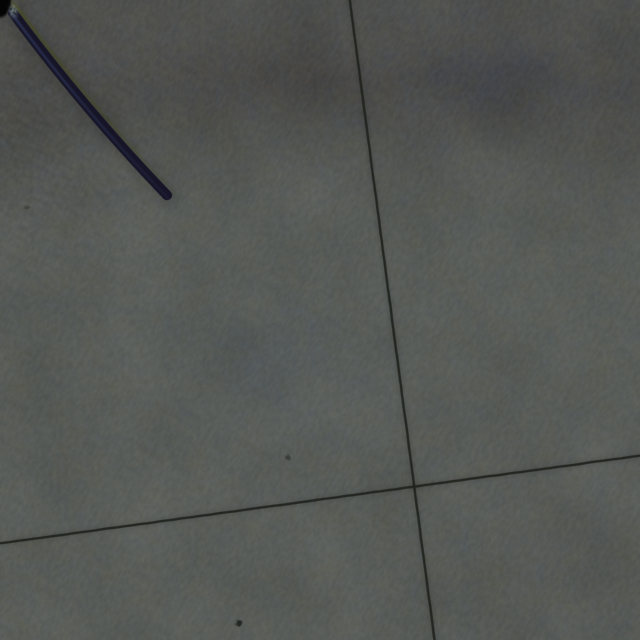
Write a WebGL 1 fragment shader that draws this texture.

```glsl
precision highp float;
// Dim grey stone paving split by two thin crossing joints, with a dark
// slightly bowed rod in the upper left. Segment distances give the shapes;
// gradient noise gives the stains, colour drift and slanted surface grain.

uniform vec2 u_resolution;

#define STONE vec3(0.347, 0.361, 0.345)
#define SHADE vec3(0.275, 0.272, 0.267)
#define JOINT_COLOR vec3(0.125, 0.135, 0.115)
#define ROD_COLOR vec3(0.085, 0.08, 0.15)
#define ROD_SHEEN vec3(0.16, 0.18, 0.30)
#define ROD_FRINGE vec3(0.30, 0.32, 0.13)
#define JOINT_HALF_WIDTH 0.0019
#define ROD_RADIUS 0.0078
#define ROD_BOW 0.006
#define STAIN_AMOUNT 0.028
#define GRAIN_AMOUNT 0.024
#define TINT_AMOUNT 0.014

vec2 randomGradient(vec2 cell) {
  float h = fract(sin(dot(cell, vec2(127.1, 311.7))) * 43758.5);
  return vec2(cos(h * 6.2832), sin(h * 6.2832));
}

float gradientNoise(vec2 p) {
  vec2 i = floor(p), f = fract(p);
  vec2 w = f * f * f * (f * (f * 6.0 - 15.0) + 10.0);
  vec2 e = vec2(1.0, 0.0);
  float a = dot(randomGradient(i), f);
  float b = dot(randomGradient(i + e), f - e);
  float c = dot(randomGradient(i + e.yx), f - e.yx);
  float d = dot(randomGradient(i + 1.0), f - 1.0);
  return mix(mix(a, b, w.x), mix(c, d, w.x), w.y);
}

float fractalNoise(vec2 p) {
  float sum = 0.0, amplitude = 1.0;
  for (int i = 0; i < 4; i++) {
    sum += amplitude * gradientNoise(p);
    p = mat2(1.6, 1.2, -1.2, 1.6) * p + 7.3;
    amplitude *= 0.55;
  }
  return sum;
}

// Soft elliptical patch, 1 at its centre
float patchAt(vec2 p, vec2 center, vec2 radius) {
  vec2 d = (p - center) / radius;
  return exp(-dot(d, d));
}

// Position along a segment (x, clamped) and signed side offset (y)
vec2 segmentCoords(vec2 p, vec2 a, vec2 b) {
  vec2 ab = b - a, ap = p - a;
  return vec2(clamp(dot(ap, ab) / dot(ab, ab), 0.0, 1.0),
              (ab.x * ap.y - ab.y * ap.x) / length(ab));
}

float coverage(float dist, float blur) {
  return 1.0 - smoothstep(-blur, blur, dist);
}

vec3 stoneColor(vec2 p) {
  // Broad shadow across the top, with bluish and brownish patches
  float shade = 0.50 * smoothstep(0.62, 0.95, p.y);
  shade += 0.42 * patchAt(p, vec2(0.42, 0.875), vec2(0.24, 0.07));
  shade += 0.40 * patchAt(p, vec2(0.78, 0.87), vec2(0.20, 0.09));
  shade += 0.30 * patchAt(p, vec2(0.0, 0.82), vec2(0.17, 0.20));
  shade += 0.25 * patchAt(p, vec2(1.0, 0.76), vec2(0.14, 0.10));
  shade += 0.16 * patchAt(p, vec2(0.42, 0.43), vec2(0.09, 0.07));
  shade += 0.16 * patchAt(p, vec2(0.88, 0.12), vec2(0.18, 0.15));
  vec3 color = mix(STONE, SHADE, min(shade, 1.0));
  float blue = patchAt(p, vec2(0.77, 0.88), vec2(0.12, 0.06))
             + 0.8 * patchAt(p, vec2(0.43, 0.43), vec2(0.14, 0.10));
  color += blue * vec3(-0.010, -0.002, 0.014);

  // Stains, colour drift and fine slanted relief
  color += STAIN_AMOUNT * fractalNoise(p * 7.0 + 3.0);
  float tint = gradientNoise(p * 24.0 + 11.0) + gradientNoise(p * 75.0);
  color += TINT_AMOUNT * tint * vec2(1.0, -1.0).xxy * vec3(0.7, 0.2, 1.0);
  vec2 slanted = mat2(0.88, 0.48, -0.48, 0.88) * p;
  float grain = gradientNoise(slanted * vec2(150.0, 85.0))
              + 0.6 * gradientNoise(slanted * vec2(260.0, 170.0) + 5.0);
  float ripple = gradientNoise(slanted * vec2(45.0, 130.0) + 19.0);
  grain += ripple * patchAt(p, vec2(0.03, 0.75), vec2(0.25, 0.22));
  return color + GRAIN_AMOUNT * grain;
}

void addJoint(inout vec3 color, vec2 p, vec2 a, vec2 b, float blur) {
  float side = segmentCoords(p, a, b).y;
  float wobble = 0.0006 * gradientNoise(p * 45.0);
  float dist = abs(side + wobble);
  color *= 1.0 - 0.10 * exp(-dist * dist / 0.00004);
  color = mix(color, JOINT_COLOR, 0.92 * coverage(dist - JOINT_HALF_WIDTH, blur));
}

void addSpeck(inout vec3 color, vec2 p, vec2 center, float radius, float strength) {
  float dist = length(p - center) + 0.003 * gradientNoise(p * 150.0);
  color = mix(color, vec3(0.10, 0.11, 0.10), strength * coverage(dist - radius, 0.0025));
}

void addRod(inout vec3 color, vec2 p, float blur) {
  vec2 a = vec2(0.020, 0.980), b = vec2(0.261, 0.695);
  float t = segmentCoords(p, a, b).x;
  vec2 along = normalize(b - a), normal = vec2(-along.y, along.x);
  vec2 offset = p - mix(a, b, t) + normal * ROD_BOW * 4.0 * t * (1.0 - t);
  float side = dot(offset, normal), dist = length(offset);
  float fringe = exp(-pow((side - 0.010) / 0.004, 2.0)) * coverage(dist - 0.018, 0.006);
  color = mix(color, ROD_FRINGE, 0.65 * fringe * (1.0 - 0.8 * t));
  color *= 1.0 - 0.14 * exp(-dist * dist / 0.0004);
  float sheen = exp(-pow((side + 0.002) / 0.0024, 2.0)) * (1.0 - 0.75 * t);
  vec3 rod = mix(ROD_COLOR, ROD_SHEEN, sheen);
  color = mix(color, rod, coverage(dist - ROD_RADIUS, blur));
}

void main() {
  vec2 p = gl_FragCoord.xy / u_resolution;
  float blur = max(0.0013, 0.8 / min(u_resolution.x, u_resolution.y));
  vec3 color = stoneColor(p);

  addJoint(color, p, vec2(0.5465, 1.0), vec2(0.679, 0.0), blur);
  addJoint(color, p, vec2(0.0, 0.151), vec2(1.0, 0.288), blur);
  addSpeck(color, p, vec2(0.373, 0.026), 0.0045, 0.85);
  addSpeck(color, p, vec2(0.450, 0.285), 0.0040, 0.45);
  addSpeck(color, p, vec2(0.042, 0.676), 0.0035, 0.35);
  addRod(color, p, blur);

  // Black corner and the glinting tip of the rod
  float corner = length((p - vec2(0.0, 1.0)) / vec2(0.017, 0.027)) - 1.0;
  color = mix(color, vec3(0.015), coverage(corner, 0.15));
  float glint = patchAt(p, vec2(0.021, 0.983), vec2(0.006, 0.009));
  glint *= 0.7 + 0.9 * gradientNoise(p * 210.0);
  color = mix(color, vec3(0.48, 0.54, 0.50), clamp(glint, 0.0, 1.0));

  gl_FragColor = vec4(clamp(color, 0.0, 1.0), 1.0);
}
```
